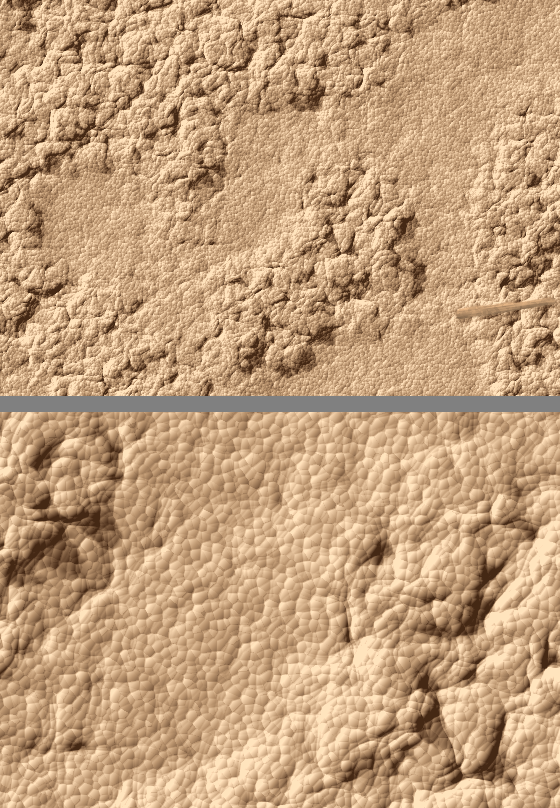
Top: the whole. Bottom: its middle third, enlarged.
A Shadertoy shader for this texture:

```glsl
// Dry, crumbly sand under low sunlight from the upper left, with one small twig.
// Layers of rounded domes form a height field; its slope towards the sun and a
// short shadow march give a tone, which a ramp of warm browns turns into colour.

const vec2 SUN = vec2(-0.76, 0.65);
const float SUN_RISE = 0.52;
const vec3 SHADE_BROWN = vec3(0.36, 0.24, 0.15);
const vec3 MID_TAN = vec3(0.74, 0.59, 0.44);
const vec3 LIT_CREAM = vec3(0.97, 0.84, 0.69);
const vec3 TWIG_GREY = vec3(0.72, 0.57, 0.42);

// Three random values per lattice cell
vec3 hash3(vec2 cell, float seed) {
    uvec3 v = uvec3(ivec3(vec3(cell, seed)) + 4096);
    v = v * 1664525u + 1013904223u;
    v.x += v.y * v.z; v.y += v.z * v.x; v.z += v.x * v.y;
    v ^= v >> 16u;
    v.x += v.y * v.z; v.y += v.z * v.x; v.z += v.x * v.y;
    return vec3(v >> 8u) / 16777216.0;
}

float noise(vec2 p, float seed) {
    vec2 i = floor(p), f = fract(p);
    f = f * f * (3.0 - 2.0 * f);
    float low = mix(hash3(i, seed).x, hash3(i + vec2(1, 0), seed).x, f.x);
    float high = mix(hash3(i + vec2(0, 1), seed).x, hash3(i + vec2(1, 1), seed).x, f.x);
    return mix(low, high, f.y);
}

float fbm(vec2 p, float seed) {
    float sum = 0.0, gain = 0.5;
    for (int i = 0; i < 3; i++) {
        sum += gain * noise(p, seed + float(i));
        p = mat2(1.6, 1.2, -1.2, 1.6) * p;
        gain *= 0.5;
    }
    return sum;
}

// Overlapping round domes of uneven height: x = height, y = random value of the dome
vec2 domes(vec2 p, float seed) {
    vec2 cell = floor(p);
    vec2 best = vec2(-0.1, 0.5);
    for (int y = -1; y <= 1; y++)
    for (int x = -1; x <= 1; x++) {
        vec2 c = cell + vec2(x, y);
        vec3 r = hash3(c, seed);
        vec2 d = c + r.xy - p;
        float h = 0.5 + 0.5 * r.z - dot(d, d);
        if (h > best.x) best = vec2(h, fract(r.z * 57.0));
    }
    return best;
}

// Dome layer whose slope does not depend on its scale
float lumps(vec2 p, float scale, float steepness, float seed) {
    return domes(p * scale, seed).x * steepness / scale;
}

// Drifts and clumps, rougher in some patches than in others
float clumpHeight(vec2 p) {
    float rough = mix(0.35, 1.35, smoothstep(0.25, 0.7, noise(p * 4.5, 3.0)));
    vec2 warp = vec2(noise(p * 32.0, 5.0), noise(p * 32.0, 6.0)) - 0.5;
    vec2 q = p + 0.022 * warp;
    float clumps = lumps(q, 11.0, 0.32, 11.0)
                 + lumps(q, 25.0, 0.50, 12.0)
                 + lumps(q, 58.0, 0.50, 13.0);
    return 0.07 * fbm(p * 4.0, 21.0) + rough * clumps;
}

float sandHeight(vec2 p, float clump) {
    return clump + lumps(p, 150.0, 0.55, 31.0);
}

// Amount by which nearby clumps rise above the sun ray
float castShadow(vec2 p, float ground) {
    float rise = 0.0;
    for (int i = 1; i <= 7; i++) {
        float t = 0.006 * float(i);
        rise = max(rise, clumpHeight(p + SUN * t) - ground - SUN_RISE * t);
    }
    return smoothstep(0.0, 0.007, rise);
}

vec3 sandColor(float tone) {
    vec3 lower = mix(SHADE_BROWN, MID_TAN, tone / 0.62);
    vec3 upper = mix(MID_TAN, LIT_CREAM, (tone - 0.62) / 0.38);
    return tone < 0.62 ? lower : upper;
}

// Tapered rod: x = signed distance, y = offset across the rod
vec2 rod(vec2 p, vec2 a, vec2 b, float radiusA, float radiusB) {
    vec2 ab = b - a, ap = p - a;
    float along = clamp(dot(ap, ab) / dot(ab, ab), 0.0, 1.0);
    float across = (ab.x * ap.y - ab.y * ap.x) / length(ab);
    return vec2(length(ap - ab * along) - mix(radiusA, radiusB, along), across);
}

void mainImage(out vec4 fragColor, in vec2 fragCoord) {
    vec2 p = fragCoord / iResolution.y;
    float pixel = 1.0 / iResolution.y;

    // Sunlit slope, cast shadow and the tint of single grains
    float stepSize = 0.0015;
    vec2 ahead = p + SUN * stepSize;
    float ground = clumpHeight(p);
    float slope = (sandHeight(p, ground) - sandHeight(ahead, clumpHeight(ahead))) / stepSize;
    float grainTint = domes(p * 150.0, 31.0).y - 0.5;
    float tone = 0.70 + 0.33 * slope + 0.2 * grainTint;
    tone -= 0.42 * castShadow(p, ground);

    // Twig lying on the sand, with its own shadow
    vec2 tail = vec2(1.165, 0.208), tip = vec2(1.395, 0.240);
    float shadowEdge = rod(p - vec2(0.006, -0.010), tail, tip, 0.014, 0.008).x;
    tone -= 0.35 * (1.0 - smoothstep(-0.004, 0.004, shadowEdge));
    vec3 color = sandColor(clamp(tone, -0.15, 1.08));

    vec2 twig = rod(p, tail, tip, 0.014, 0.008);
    float bark = noise(vec2(p.x * 25.0, twig.y * 350.0), 41.0) - 0.5;
    vec3 twigColor = TWIG_GREY * (1.0 + 16.0 * twig.y + 0.25 * bark + 0.12 * grainTint);
    color = mix(color, twigColor, 1.0 - smoothstep(-pixel, pixel, twig.x + 0.004 * bark));

    fragColor = vec4(color, 1.0);
}
```
